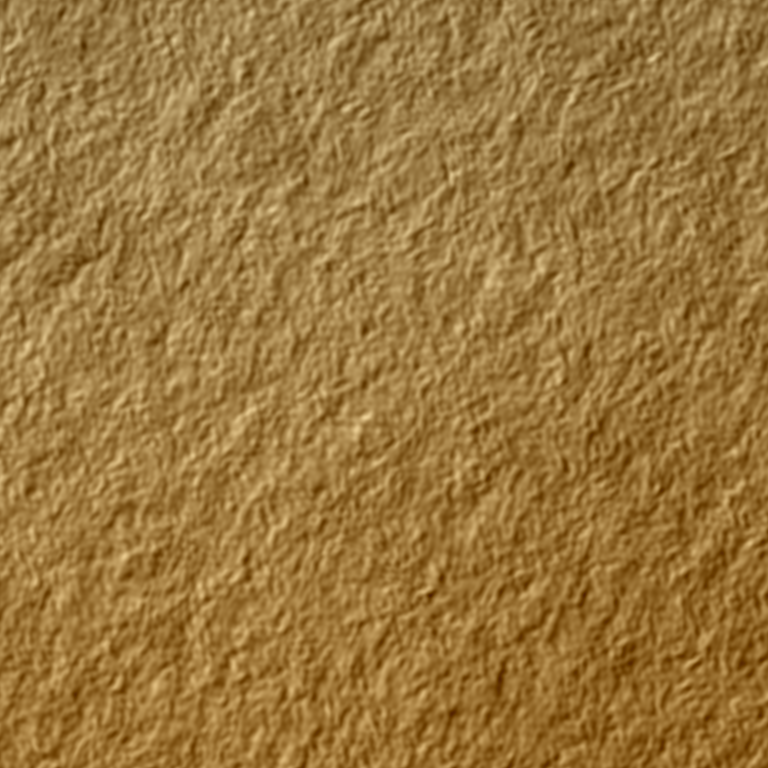
Reproduce this texture procedurally as a three.js fragment shader.

```glsl
varying vec2 vUv;

const vec3 WARM_OCHRE = vec3(0.615, 0.450, 0.200);
const vec3 DUSTY_SAND = vec3(0.600, 0.487, 0.285);
const vec3 TONE_STEP = vec3(0.075, 0.082, 0.082);
const float GRAIN_ANGLE = 1.02;
const float LIGHT_REACH = 0.0038;

vec2 hashGradient(vec2 cell) {
  vec3 q = fract(cell.xyx * vec3(0.1031, 0.1030, 0.0973));
  q += dot(q, q.yzx + 33.33);
  return fract((q.xx + q.yz) * q.zy) * 2.0 - 1.0;
}

float gradientNoise(vec2 p) {
  vec2 i = floor(p);
  vec2 f = p - i;
  vec2 u = f * f * f * (f * (f * 6.0 - 15.0) + 10.0);
  float a = dot(hashGradient(i), f);
  float b = dot(hashGradient(i + vec2(1.0, 0.0)), f - vec2(1.0, 0.0));
  float c = dot(hashGradient(i + vec2(0.0, 1.0)), f - vec2(0.0, 1.0));
  float d = dot(hashGradient(i + 1.0), f - 1.0);
  return mix(mix(a, b, u.x), mix(c, d, u.x), u.y);
}

vec2 rotate(vec2 p, float angle) {
  float c = cos(angle);
  float s = sin(angle);
  return vec2(c * p.x + s * p.y, c * p.y - s * p.x);
}

// Stretched bumps in three sizes, each turned a little differently
float plasterHeight(vec2 p, float angle) {
  float height = 0.0;
  float weight = 0.85;
  vec2 frequency = vec2(19.0, 27.0);
  for (int i = 0; i < 3; i++) {
    float turn = angle + 0.16 * (float(i) - 1.0);
    vec2 q = rotate(p, turn) * frequency;
    height += weight * gradientNoise(q + 47.3 * float(i + 1));
    weight *= 0.88;
    frequency *= vec2(2.1, 2.0);
  }
  return height;
}

// Slope of the surface toward the light at the upper left
float relief(vec2 p, float angle, float reach) {
  vec2 offset = reach * vec2(sin(angle), -cos(angle));
  return plasterHeight(p + offset, angle) - plasterHeight(p - offset, angle);
}

// Slow bends that keep the grain from running straight
vec2 bend(vec2 p, float scale, float amount) {
  vec2 q = p * scale;
  return p + amount * vec2(gradientNoise(q + 11.7), gradientNoise(q + 83.1));
}

// Patches of light and shade, from small hollows to the whole wall
float broadShade(vec2 p) {
  float hollows = gradientNoise(rotate(p, 0.8) * vec2(14.0, 21.0) + 61.9);
  float patches = gradientNoise(rotate(p, 0.6) * vec2(7.0, 10.0) + 5.2);
  float clouds = gradientNoise(p * 3.1 + 29.4);
  vec2 away = p - vec2(0.28, 0.52);
  float glow = exp(-3.5 * dot(away, away));
  float darkCorner = smoothstep(0.7, 1.5, p.x + 0.6 * (1.0 - p.y));
  return 0.8 * hollows + 0.8 * patches + 0.3 * clouds
    + 0.75 * glow - 0.3 * darkCorner - 0.35;
}

vec3 plasterColor(vec2 p, float tone) {
  float dust = smoothstep(-0.1, 1.1, p.y - 0.12 * (p.x - 0.5));
  return mix(WARM_OCHRE, DUSTY_SAND, dust) + TONE_STEP * tone;
}

void main() {
  vec2 surface = bend(bend(vUv, 9.0, 0.012), 27.0, 0.003);
  float slope = relief(surface, GRAIN_ANGLE, LIGHT_REACH);
  float cavity = plasterHeight(surface, GRAIN_ANGLE);
  float tone = 4.0 * slope + 0.7 * cavity + broadShade(vUv);
  gl_FragColor = vec4(clamp(plasterColor(vUv, tone), 0.0, 1.0), 1.0);
}
```
